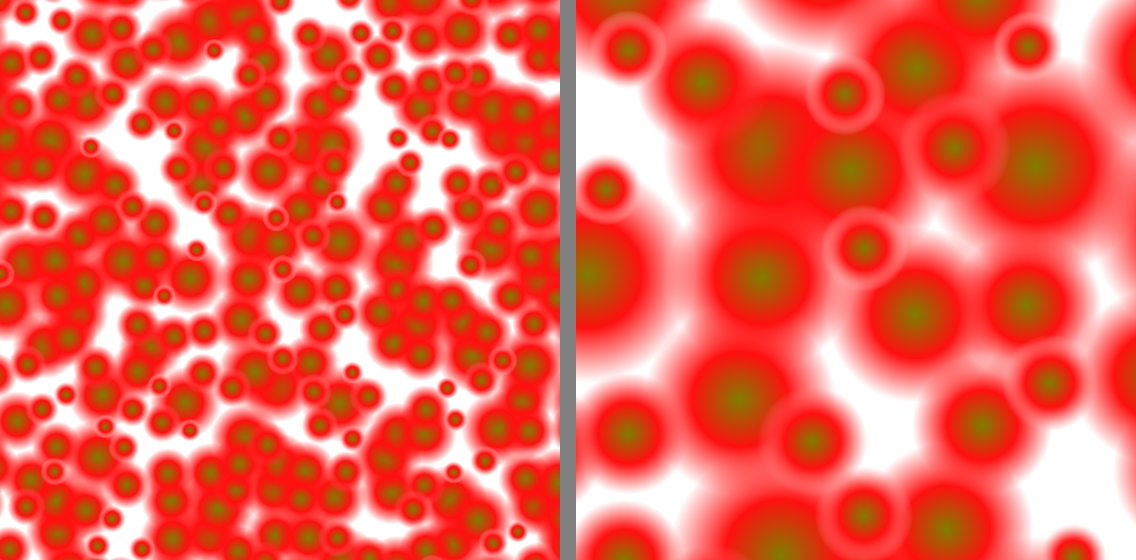
Left, the full canvas; right, a detail of the centre.
A three.js fragment shader for this pattern:

```glsl
// Scattered soft red dots with olive cores, melting together over white.

varying vec2 vUv;

#define CELLS 15.3       // dots across the canvas
#define JITTER 0.96      // scatter inside a cell
#define MIN_GAP 0.76     // wanted distance between centres, in cells
#define R_MIN 0.30       // smallest dot radius, in cells
#define R_MAX 1.06       // largest dot radius, in cells
#define CORE 0.5         // share of the radius where olive turns red
#define RIM 0.75         // paleness of the rim on small dots
#define LAYERS 3         // size classes, largest drawn first
#define OLIVE vec3(0.50, 0.49, 0.0)
#define RED vec3(1.0, 0.06, 0.06)
#define WHITE vec3(1.0)

// Sine-free hash: cell -> jitter (xy) and size (z)
vec3 hash32(vec2 p) {
  vec3 q = fract(p.xyx * vec3(0.1031, 0.1030, 0.0973));
  q += dot(q, q.yxz + 33.33);
  return fract((q.xxy + q.yzz) * q.zyx);
}

vec2 rawCentre(vec2 cell) {
  return cell + 0.5 + (hash32(cell).xy - 0.5) * JITTER;
}

// Jittered centre, pushed away from neighbours that are too close
vec2 dotCentre(vec2 cell) {
  vec2 centre = rawCentre(cell);
  vec2 push = vec2(0.0);
  for (int j = -1; j <= 1; j++) {
    for (int i = -1; i <= 1; i++) {
      if (i == 0 && j == 0) continue;
      vec2 away = centre - rawCentre(cell + vec2(float(i), float(j)));
      float gap = max(length(away), 0.001);
      push += away / gap * max(MIN_GAP - gap, 0.0) * 0.5;
    }
  }
  return centre + push;
}

// Lay one dot over the colour below; t is distance over radius
vec3 paintDot(vec3 below, float t, float size) {
  float fade = clamp((t - CORE) / (1.0 - CORE), 0.0, 1.0);
  float pale = RIM * (1.0 - smoothstep(0.0, 0.6, size));
  vec3 tint = mix(OLIVE, RED, clamp(t / CORE, 0.0, 1.0));
  tint = mix(tint, WHITE, fade * pale);
  return mix(below, tint, 1.0 - pow(fade, 1.0 + pale));
}

void main() {
  vec2 p = vUv * CELLS + 40.0;
  vec2 home = floor(p);
  vec3 color = WHITE;

  for (int layer = 0; layer < LAYERS; layer++) {
    float sizeClass = float(LAYERS - 1 - layer);
    for (int j = -2; j <= 2; j++) {
      for (int i = -2; i <= 2; i++) {
        vec2 cell = home + vec2(float(i), float(j));
        float size = hash32(cell).z;
        if (floor(size * float(LAYERS)) != sizeClass) continue;
        float t = length(p - dotCentre(cell)) / mix(R_MIN, R_MAX, size);
        if (t < 1.0) color = paintDot(color, t, size);
      }
    }
  }
  gl_FragColor = vec4(color, 1.0);
}
```
